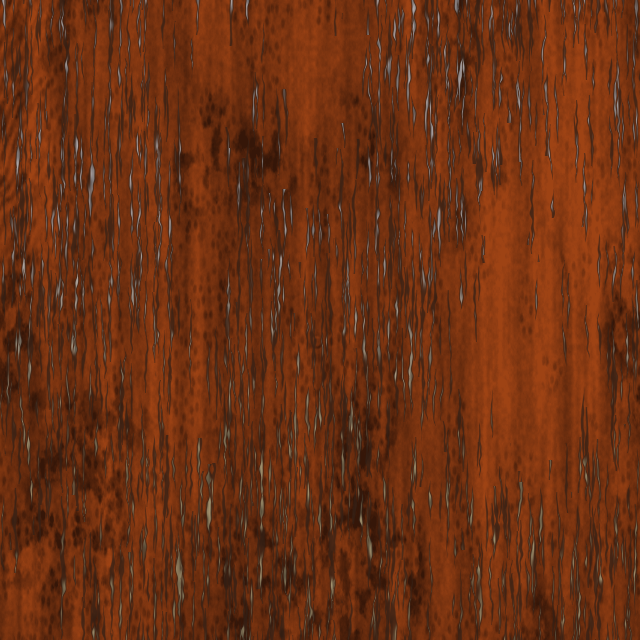
Write a Shadertoy shader that draws this texture.

```glsl
// Weathered red-brown varnished wood with vertical grain and flaked paint.
// Stretched noise layers shade the varnish; jittered cells scatter long,
// ragged flakes that expose grey wood inside dark, thin rims.

#define DARK_VARNISH vec3(0.24, 0.10, 0.035)
#define LIGHT_VARNISH vec3(0.58, 0.245, 0.075)
#define RIM_COLOR vec3(0.20, 0.125, 0.085)
#define COOL_WOOD vec3(0.60, 0.57, 0.57)
#define WARM_WOOD vec3(0.55, 0.49, 0.37)
#define BASE_TONE 0.70
#define FLAKE_LAYERS 4
#define FLAKE_DENSITY 0.58
#define FLAKE_WIDTH 0.0040
#define EDGE 0.0012

float hash(vec2 p) {
    vec3 q = fract(vec3(p.xyx) * 0.1031);
    q += dot(q, q.yzx + 33.33);
    return fract((q.x + q.y) * q.z);
}

float noise(vec2 p) {
    vec2 cell = floor(p), f = fract(p);
    f = f * f * (3.0 - 2.0 * f);
    float low = mix(hash(cell), hash(cell + vec2(1, 0)), f.x);
    float high = mix(hash(cell + vec2(0, 1)), hash(cell + vec2(1, 1)), f.x);
    return mix(low, high, f.y);
}

float fbm(vec2 p) {
    float sum = 0.0, amplitude = 0.533;
    for (int i = 0; i < 4; i++) {
        sum += amplitude * noise(p);
        p = p * 2.03 + 17.3;
        amplitude *= 0.5;
    }
    return sum;
}

// One layer of long flakes: x = exposed wood, y = dark rim
vec2 flakes(vec2 p, float columns, float rows, float width, float seed) {
    float sway = (noise(vec2(p.x * 14.0, p.y * 22.0) + seed) - 0.5) * 0.006
               + (noise(vec2(p.x * 60.0, p.y * 90.0) + seed) - 0.5) * 0.003;
    float x = (p.x + sway) * columns;
    float column = floor(x);
    float y = p.y * rows + 10.0 * hash(vec2(column, seed));
    vec2 id = vec2(column, floor(y)) + seed * 13.0;
    vec2 f = fract(vec2(x, y)) - 0.5;

    // Flakes gather in loose vertical groups, more of them near the top
    float group = noise(vec2(column / columns * 13.0, p.y * 2.2) + 41.0);
    float density = FLAKE_DENSITY * smoothstep(0.15, 0.8, group + 0.15 * p.y);
    float present = step(hash(id), density);

    float halfLength = mix(0.16, 0.48, hash(id + 3.1));
    float center = (hash(id + 7.7) - 0.5) * 0.5;
    float taper = 1.0 - f.y * f.y / (halfLength * halfLength);
    float ragged = 0.15 + 1.2 * noise(vec2(column * 9.0, p.y * 75.0));
    float size = width * mix(0.35, 1.0, hash(id + 11.9));
    float d = abs(f.x - center) / columns - size * taper * ragged;

    float bare = smoothstep(EDGE, -EDGE, d + 0.0006);
    float rim = smoothstep(0.0022, -0.0004, d);
    return present * vec2(bare, rim);
}

// Dark pits: distance to the nearest jittered cell point
float pits(vec2 p) {
    vec2 cell = floor(p), f = fract(p);
    float nearest = 1.0;
    for (int j = -1; j <= 1; j++)
        for (int i = -1; i <= 1; i++) {
            vec2 g = vec2(i, j);
            vec2 jitter = vec2(hash(cell + g), hash(cell + g + 57.0));
            nearest = min(nearest, length(g + jitter - f));
        }
    return smoothstep(0.42, 0.12, nearest);
}

void mainImage(out vec4 fragColor, in vec2 fragCoord) {
    vec2 p = fragCoord / iResolution.y;

    // Varnish tone: broad stains, grain streaks and fine speckle
    float stain = fbm(p * vec2(5.0, 3.0) + 4.0);
    float streak = fbm(p * vec2(42.0, 2.2) + 9.0);
    float grain = noise(p * vec2(165.0, 8.0));
    float speckle = fbm(p * vec2(210.0, 120.0));
    float tone = BASE_TONE + 0.85 * (stain - 0.5) + 0.75 * (streak - 0.5)
               + 0.28 * (grain - 0.5) + 0.42 * (speckle - 0.5);

    // Grime in the darker stains and along the lower edge
    float grimeArea = smoothstep(0.42, 0.68, fbm(p * vec2(7.0, 4.0) + 23.0) + 0.12 * (0.5 - p.y));
    float grime = smoothstep(0.44, 0.68, fbm(p * vec2(65.0, 32.0) + 31.0));
    tone -= 0.55 * grime * grimeArea + 0.10 * smoothstep(0.25, 0.0, p.y);
    tone -= 0.32 * pits(p * vec2(95.0, 38.0)) * smoothstep(0.45, 0.7, noise(p * vec2(28.0, 12.0)));

    // Slanted ripples in the upper left and one small raised blister
    float ripple = sin(330.0 * p.x - 190.0 * p.y + 9.0 * noise(p * vec2(30.0, 18.0)));
    tone += 0.20 * ripple * smoothstep(0.13, 0.0, p.x) * smoothstep(0.45, 0.75, p.y);
    vec2 b = p - vec2(0.495, 0.465);
    float ring = smoothstep(0.004, 0.0, abs(length(b) - 0.008));
    tone += ring * 0.45 * dot(normalize(b + 0.0001), vec2(-0.6, 0.8));
    vec3 color = mix(DARK_VARNISH, LIGHT_VARNISH, clamp(tone, -0.1, 1.12));

    // Flaked paint: dark rims first, then patchy exposed wood
    vec2 worn = vec2(0.0);
    for (int i = 0; i < FLAKE_LAYERS; i++) {
        float k = float(i);
        worn = max(worn, flakes(p, 38.0 + 17.0 * k, 4.5 + 2.3 * k, FLAKE_WIDTH / (1.0 + 0.35 * k), k + 1.0));
    }
    float patchy = smoothstep(0.30, 0.62, noise(p * vec2(130.0, 26.0) + 5.0) + 0.12 * (p.y - 0.5));
    float fiber = 0.62 + 0.55 * noise(p * vec2(330.0, 70.0));
    vec3 wood = mix(WARM_WOOD, COOL_WOOD, smoothstep(0.25, 0.7, p.y)) * fiber;
    color = mix(color, RIM_COLOR, 0.75 * worn.y);
    color = mix(color, wood, worn.x * patchy);
    fragColor = vec4(color, 1.0);
}
```
